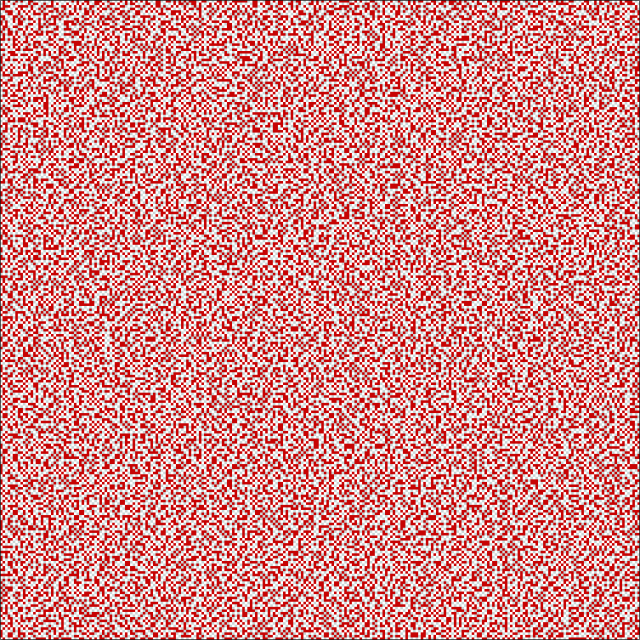
Reproduce this texture procedurally as a Shadertoy shader.

```glsl
// A very fine grid of red squares scattered evenly over a white and grey checkerboard.
// Each block of two by two cells holds a red diagonal, row or column; one block in
// three holds a single red cell. Cells are blended by their coverage of the pixel.

#define CELLS 251.0
#define DIAGONAL_SHARE 0.60
#define THIN_PERIOD 3
#define FRAME_WIDTH 0.0011
#define SEED 17u
#define DOT_RED vec3(0.78, 0.012, 0.012)
#define CHECK_WHITE vec3(1.0, 1.0, 1.0)
#define CHECK_GREY vec3(0.785, 0.845, 0.845)
#define FRAME_DARK vec3(0.10, 0.09, 0.09)

// Integer hash of a grid position and a salt, from 0 to 1
float hashCell(ivec2 cell, uint salt) {
    uint h = uint(cell.x) * 374761393u + uint(cell.y) * 668265263u;
    h += (SEED + salt) * 2654435761u;
    h = (h ^ (h >> 15)) * 2246822519u;
    h = (h ^ (h >> 13)) * 3266489917u;
    h ^= h >> 16;
    return float(h >> 8) / 16777216.0;
}

// True where the block of this cell places one of its red squares
bool isRed(ivec2 cell) {
    ivec2 block = cell >> 1;
    ivec2 local = cell & 1;
    int flip = int(2.0 * hashCell(block, 1u));
    int keep = int(2.0 * hashCell(block, 2u));
    float kind = hashCell(block, 3u);

    // Pair of red cells: a diagonal, else a row or a column
    bool diagonal = kind < DIAGONAL_SHARE;
    bool column = kind > 0.5 * (1.0 + DIAGONAL_SHARE);
    int line = diagonal ? local.x ^ local.y : (column ? local.x : local.y);

    // One block of each short group keeps only half of its pair
    ivec2 group = ivec2(block.x / THIN_PERIOD, block.y);
    int thinned = int(float(THIN_PERIOD) * hashCell(group, 4u));
    bool thin = block.x % THIN_PERIOD == thinned;
    int place = column ? local.y : local.x;
    return line == flip && (!thin || place == keep);
}

// Red square or the checkerboard below
vec3 cellColor(ivec2 cell) {
    cell = clamp(cell, ivec2(0), ivec2(int(CELLS) - 1));
    if (isRed(cell)) return DOT_RED;
    bool even = ((cell.x + cell.y) & 1) == 0;
    return even ? CHECK_WHITE : CHECK_GREY;
}

void mainImage(out vec4 fragColor, in vec2 fragCoord) {
    vec2 uv = fragCoord / iResolution.xy;
    vec2 pixel = 1.0 / iResolution.xy;

    // Share of this pixel on each side of the nearest cell boundary
    vec2 footprint = pixel * CELLS;
    vec2 corner = uv * CELLS + 0.5 * footprint;
    vec2 share = min(fract(corner) / footprint, 1.0);
    ivec2 cell = ivec2(floor(corner));

    vec3 lower = mix(cellColor(cell - ivec2(1, 1)), cellColor(cell - ivec2(0, 1)), share.x);
    vec3 upper = mix(cellColor(cell - ivec2(1, 0)), cellColor(cell), share.x);
    vec3 color = mix(lower, upper, share.y);

    // Thin dark frame along the canvas edge
    vec2 toEdge = min(uv, 1.0 - uv);
    vec2 cover = clamp((FRAME_WIDTH - toEdge) / pixel + 0.5, 0.0, 1.0);
    color = mix(color, FRAME_DARK, max(cover.x, cover.y));

    fragColor = vec4(color, 1.0);
}
```
